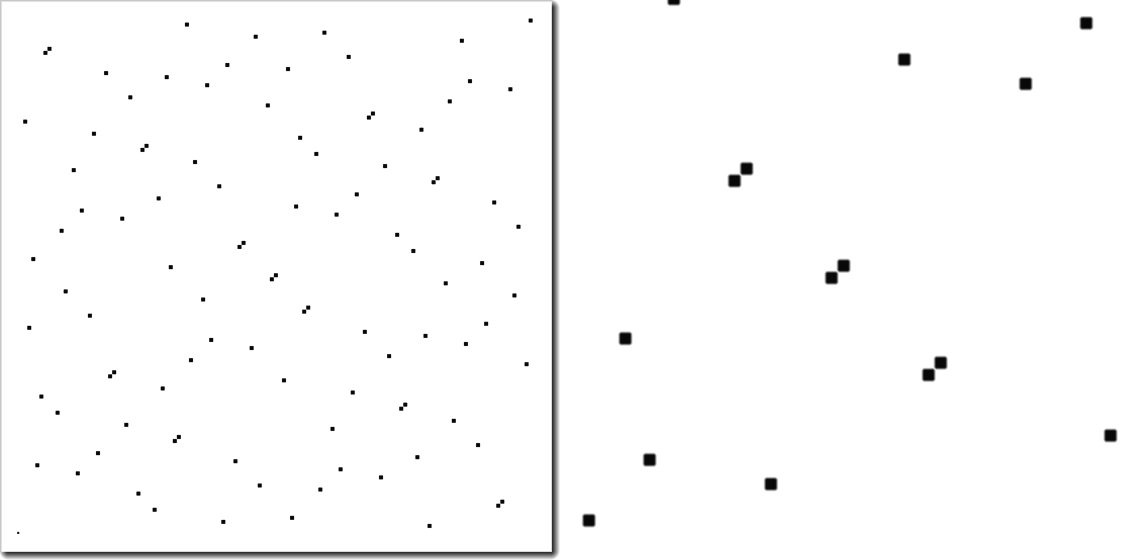
Left, the full canvas; right, a detail of the centre.
A Shadertoy shader for this pattern:

```glsl
// Sparse black grains on a white page with a pale rim and a drop shadow.
// Each of 128 columns holds at most one grain; its row is the XOR of
// shifted Sierpinski-triangle rows chosen by the bits of the column index.

#define GRID_ORIGIN vec2(0.0306, 0.0464) // centre of cell (0, 0)
#define PITCH 0.00722                    // spacing of the grid cells
#define GRAIN_HALF 0.0036                // half width of a grain
#define GRAIN_SOFT 0.0011                // blur of the grain edges
#define PAGE_MARGIN 0.0146               // strip right of and below the page
#define SHADOW_INSET 0.013               // shadow start along the edges
#define RIM_WIDTH 0.0027
#define GRAIN_COLOR vec3(0.03)
#define RIM_COLOR vec3(0.78)
#define SHADOW_COLOR vec3(0.13)

const int BITS = 7;
const int COLUMNS = 1 << BITS;

// Signed distance to a box with rounded corners.
float roundBox(vec2 p, vec2 halfSize, float radius) {
    vec2 q = abs(p) - halfSize + radius;
    return length(max(q, 0.0)) + min(max(q.x, q.y), 0.0) - radius;
}

// Smooth coverage of the inside of a distance field.
float cover(float d, float soft) {
    return 1.0 - smoothstep(-soft, soft, d);
}

// Row of the grain: XOR of Pascal rows modulo 2.
int grainRow(int column) {
    int row = 0, pascal = 1;
    for (int bit = BITS - 1; bit >= 0; bit--) {
        if (((column >> bit) & 1) == 1) row ^= pascal << bit;
        pascal ^= pascal << 1;
    }
    return row;
}

// One column in four stays empty, apart from every 32nd.
bool hasGrain(int column) {
    return column >= 0 && column < COLUMNS
        && ((column & 3) != 1 || (column & 31) == 5);
}

float grains(vec2 uv, float soft) {
    vec2 cell = (uv - GRID_ORIGIN) / PITCH;
    int nearest = int(floor(cell.x + 0.5));
    float ink = 0.0;
    for (int column = nearest - 1; column <= nearest + 1; column++) {
        if (!hasGrain(column)) continue;
        vec2 offset = (cell - vec2(column, grainRow(column))) * PITCH;
        float size = GRAIN_HALF;
        if (column == 0) { // the corner grain is half as wide
            offset -= 0.28 * PITCH;
            size *= 0.5;
        }
        ink = max(ink, cover(roundBox(offset, vec2(size), size * 0.4), soft));
    }
    return ink;
}

void mainImage(out vec4 fragColor, in vec2 fragCoord) {
    vec2 uv = fragCoord / iResolution.xy;
    float pixel = 1.0 / min(iResolution.x, iResolution.y);
    float edgeSoft = 0.7 * pixel;

    // Shadow, fading with the distance from an inset page.
    vec2 low = vec2(SHADOW_INSET, PAGE_MARGIN);
    vec2 high = 1.0 - low.yx;
    float reach = max(roundBox(uv - 0.5 * (low + high), 0.5 * (high - low), 0.002), 0.0);
    float fade = clamp(reach / PAGE_MARGIN, 0.0, 1.0);
    vec3 color = mix(SHADOW_COLOR, vec3(1.0), pow(fade, 1.15));

    // White page with a pale rim on its left and top edges.
    float rim = cover(min(uv.x, 1.0 - uv.y) - RIM_WIDTH, edgeSoft);
    vec3 page = mix(vec3(1.0), RIM_COLOR, rim);
    float outside = max(uv.x - 1.0, -uv.y) + PAGE_MARGIN;
    color = mix(color, page, cover(outside, edgeSoft));

    // Grains.
    color = mix(color, GRAIN_COLOR, grains(uv, max(GRAIN_SOFT, edgeSoft)));
    fragColor = vec4(color, 1.0);
}
```
